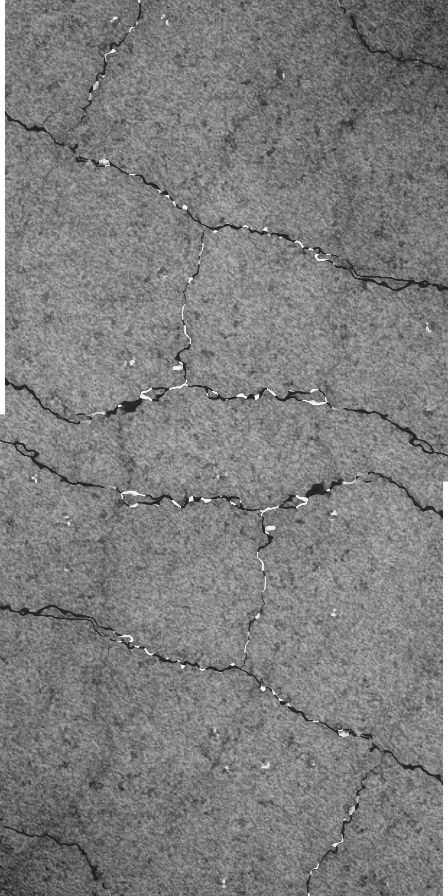
A WebGL 2 fragment shader for this texture:

```glsl
#version 300 es
precision highp float;
// Weathered grey stone with mineral-filled cracks, repeated by a half turn.
uniform vec2 u_resolution;
out vec4 fragColor;

const float BASE_GREY = 0.545;
const float END_SHADE = 0.08;
const float CORNER_SHADE = 0.15;
const float GRAIN = 0.19;
const float MOTTLE = 0.11;
const float SPECK_DEPTH = 0.17;
const float CRACK_GREY = 0.11;
const float MINERAL_GREY = 0.95;
const float STRIP_WIDTH = 0.011;
const float STRIP_START = 1.075;
const float CLUSTER_GRID = 9.0;
const int WIDE_COUNT = 8;   // cracks after this index are narrow
const vec2 SPAN = vec2(1.0, 2.0);

// Each crack runs from xy to zw, in canvas widths.
const vec4 CRACKS[10] = vec4[10](
  vec4(0.0, 1.75, 0.47, 1.52), vec4(0.47, 1.52, 1.0, 1.33),
  vec4(0.0, 1.13, 0.21, 1.07), vec4(0.21, 1.07, 0.39, 1.14),
  vec4(0.39, 1.14, 0.84, 1.08), vec4(0.84, 1.08, 1.0, 0.97),
  vec4(0.73, 2.03, 0.80, 1.89), vec4(0.80, 1.89, 1.0, 1.86),
  vec4(0.33, 2.03, 0.16, 1.67), vec4(0.47, 1.52, 0.39, 1.14));
const vec4 HAIRLINES[6] = vec4[6](
  vec4(0.16, 1.67, 0.02, 1.48), vec4(0.78, 1.41, 0.73, 1.10),
  vec4(0.76, 1.70, 0.78, 1.41), vec4(0.27, 1.08, 0.31, 0.93),
  vec4(0.64, 1.86, 0.40, 1.50), vec4(0.98, 1.97, 0.76, 1.68));

float hash(vec2 p) {
  vec3 q = fract(vec3(p.xyx) * 0.1031);
  q += dot(q, q.yzx + 33.33);
  return fract((q.x + q.y) * q.z);
}

float noise(vec2 p) {
  vec2 i = floor(p), f = fract(p);
  f = f * f * (3.0 - 2.0 * f);
  return mix(mix(hash(i), hash(i + vec2(1, 0)), f.x),
             mix(hash(i + vec2(0, 1)), hash(i + vec2(1, 1)), f.x), f.y);
}

float fbm(vec2 p) {
  float sum = 0.0, amp = 0.5;
  for (int i = 0; i < 4; i++) {
    sum += amp * noise(p);
    p = p * 2.03 + 17.3;
    amp *= 0.5;
  }
  return sum / 0.9375;
}

vec2 jitter(vec2 p) {
  return vec2(noise(p), noise(p + 41.7)) - 0.5;
}

float segmentDistance(vec2 p, vec4 s) {
  vec2 a = p - s.xy, b = s.zw - s.xy;
  return length(a - b * clamp(dot(a, b) / dot(b, b), 0.0, 1.0));
}

float coverage(float d, float radius, float px) {
  return 1.0 - smoothstep(radius - 0.6 * px, radius + 0.6 * px, d);
}

// Fine slanted grain, soft mottling and dark pits
float stone(vec2 p) {
  vec2 c = (p - 0.5 * SPAN) * vec2(2.0, 1.0);
  float grey = BASE_GREY - END_SHADE * pow(abs(c.y), 3.0)
             - CORNER_SHADE * max(c.x * c.y, 0.0);
  vec2 slant = mat2(0.83, 0.56, -0.56, 0.83) * p;
  grey += GRAIN * (noise(slant * vec2(150.0, 260.0)) - 0.5);
  grey += GRAIN * (noise(p * 310.0 + 9.0) - 0.5);
  grey += MOTTLE * (fbm(p * 6.0) - 0.5);
  grey += MOTTLE * 0.8 * (fbm(p * 32.0 + 5.0) - 0.5);
  float pits = 0.6 * noise(p * 48.0 + 3.0) + 0.4 * noise(p * 135.0);
  float density = 0.4 + 0.6 * noise(p * 7.0);
  return grey - SPECK_DEPTH * density * smoothstep(0.66, 0.82, pits);
}

// Cracks of one half: blends dark lines and pale mineral shards over grey
float addCracks(float grey, vec2 p, float px) {
  vec2 w = p + 0.05 * jitter(p * 9.0) + 0.024 * jitter(p * 34.0) + 0.010 * jitter(p * 95.0);
  float wide = 9.0, narrow = 9.0, hair = 9.0;
  for (int i = 0; i < 10; i++) {
    float d = segmentDistance(w, CRACKS[i]);
    if (i < WIDE_COUNT) wide = min(wide, d);
    else narrow = min(narrow, d);
  }
  for (int i = 0; i < 6; i++) hair = min(hair, segmentDistance(w, HAIRLINES[i]));
  float bulge = 0.011 * smoothstep(0.62, 0.9, noise(p * 17.0 + 2.0));
  float line = min(abs(wide - bulge), narrow + 0.001);
  float thickness = mix(0.0016, 0.0042, noise(p * 15.0 + 8.0));
  grey -= 0.07 * exp(-hair / 0.012) + 0.08 * exp(-min(wide, narrow) / 0.011);
  grey = mix(grey, 0.27, 0.55 * coverage(hair, 0.0015, px) * noise(p * 24.0));
  grey = mix(grey, CRACK_GREY, 0.88 * coverage(line, thickness, px));
  float filled = smoothstep(0.10, 0.26, p.x) * (1.0 - smoothstep(0.72, 0.80, p.x));
  float shards = smoothstep(0.50, 0.62, noise(p * 75.0 + 6.0)) * filled;
  return mix(grey, MINERAL_GREY, shards * coverage(line, 0.0030, px));
}

// Sparse clusters of dark and pale crumbs
float addClusters(float grey, vec2 p) {
  vec2 cell = floor(p * CLUSTER_GRID);
  vec2 center = 0.25 + 0.5 * vec2(hash(cell + 11.0), hash(cell + 27.0));
  float near = 1.0 - smoothstep(0.06, 0.16, length(fract(p * CLUSTER_GRID) - center));
  near *= step(0.86, hash(cell + 53.0));
  float crumbs = noise(p * 150.0 + 31.0);
  grey = mix(grey, 0.25, 0.7 * near * smoothstep(0.5, 0.35, crumbs));
  return mix(grey, 0.9, near * smoothstep(0.70, 0.82, crumbs));
}

void main() {
  vec2 p = gl_FragCoord.xy / u_resolution * SPAN;
  float px = 1.0 / u_resolution.x;
  vec2 turned = SPAN - p;
  float grey = addClusters(stone(p), p);
  grey = addCracks(grey, p, px);
  grey = addCracks(grey, turned, px);
  // Pale margins on opposite sides
  vec2 side = p.y > 1.0 ? p : turned;
  float strip = coverage(side.x, STRIP_WIDTH, px) * smoothstep(-px, px, side.y - STRIP_START);
  grey = mix(grey, 1.0, strip);
  fragColor = vec4(vec3(clamp(grey, 0.0, 1.0)), 1.0);
}
```
